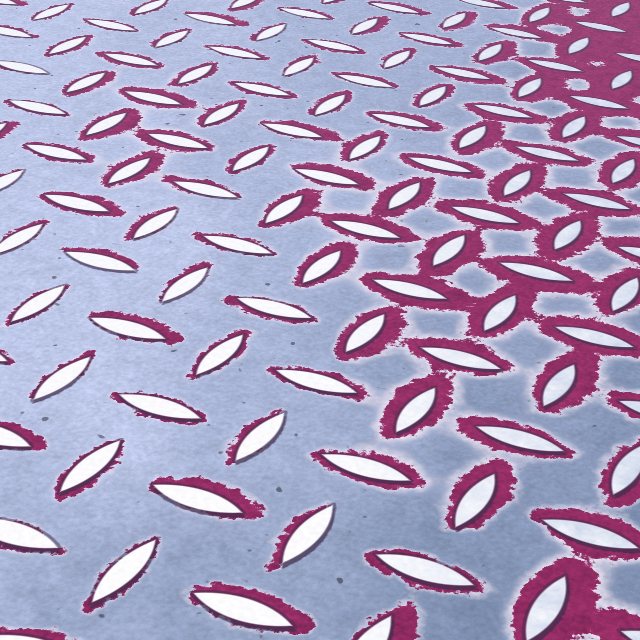
Reproduce this texture procedurally as a three.js fragment shader.

```glsl
// Worn steel tread plate seen at an angle: pale lens-shaped studs in two
// alternating directions, ringed by flaking crimson paint. A projective map
// gives plate coordinates; distances to nearby studs shape paint and relief.
varying vec2 vUv;

const vec3 STEEL_DARK = vec3(0.45, 0.52, 0.65);
const vec3 STEEL_LIGHT = vec3(0.74, 0.78, 0.91);
const vec3 CRIMSON = vec3(0.65, 0.20, 0.43);
const vec3 PLUM = vec3(0.44, 0.13, 0.31);
const vec3 SHADOW = vec3(0.25, 0.18, 0.30);
const vec3 CRUST = vec3(0.93, 0.89, 0.95);
const vec3 STUD = vec3(0.99, 0.99, 1.0);
const vec3 STUD_DULL = vec3(0.80, 0.84, 0.92);

// Plate axes and origin in homogeneous canvas coordinates
const vec3 AXIS_U = vec3(0.1666, -0.0593, -0.0227);
const vec3 AXIS_V = vec3(0.1294, 0.1219, 0.0697);
const vec3 ORIGIN = vec3(0.4818, 0.1667, 1.0);

vec2 hash2(vec2 p) {
  p = vec2(dot(p, vec2(127.1, 311.7)), dot(p, vec2(269.5, 183.3)));
  return fract(sin(p) * 43758.545);
}

// Gradient noise, about -0.7 to 0.7
float corner(vec2 cell, vec2 f, vec2 o) {
  return dot(hash2(cell + o) * 2.0 - 1.0, f - o);
}

float noise(vec2 p) {
  vec2 c = floor(p), f = fract(p);
  vec2 s = f * f * f * (f * (f * 6.0 - 15.0) + 10.0);
  float low = mix(corner(c, f, vec2(0.0)), corner(c, f, vec2(1.0, 0.0)), s.x);
  float high = mix(corner(c, f, vec2(0.0, 1.0)), corner(c, f, vec2(1.0)), s.x);
  return mix(low, high, s.y);
}

float fbm(vec2 p) {
  float sum = 0.0, amp = 0.6;
  for (int i = 0; i < 4; i++) {
    sum += amp * noise(p);
    p = mat2(1.6, 1.2, -1.2, 1.6) * p + 3.7;
    amp *= 0.55;
  }
  return sum;
}

// Signed distance to a pointed lens lying along y
float lens(vec2 p, float halfLength, float halfWidth) {
  p = abs(p);
  float offset = (halfLength * halfLength - halfWidth * halfWidth) / (2.0 * halfWidth);
  if ((p.y - halfLength) * offset > p.x * halfLength)
    return length(p - vec2(0.0, halfLength));
  return length(p + vec2(offset, 0.0)) - offset - halfWidth;
}

// Stud of one cell; odd cells are turned a quarter
float stud(vec2 p, vec2 cell) {
  float odd = mod(cell.x + cell.y, 2.0);
  return lens(odd > 0.5 ? p.yx : p, 0.43, mix(0.115, 0.13, odd));
}

float mound(vec2 p, vec2 centre, float size) {
  vec2 d = (p - centre) / size;
  return exp(-dot(d, d));
}

// Width of the exposed paint around the studs
float paintWidth(vec2 p) {
  float w = 0.035 + 0.035 * p.x;
  w += 0.13 * mound(p, vec2(0.87, 0.62), 0.25);
  w += 0.10 * mound(p, vec2(0.67, 0.34), 0.13);
  w += 0.08 * mound(p, vec2(0.56, 0.66), 0.14);
  w += 0.16 * mound(p, vec2(0.92, 0.03), 0.12);
  w += 0.38 * mound(p, vec2(1.0, 0.95), 0.13);
  w += 0.09 * mound(p, vec2(0.23, 0.79), 0.13);
  return w + 0.04 * noise(p * 7.0);
}

void main() {
  // Canvas to plate
  vec3 q = vec3(vUv, 1.0);
  vec3 horizon = cross(AXIS_U, AXIS_V);
  float h = dot(horizon, q);
  vec2 plate = vec2(dot(cross(AXIS_V, ORIGIN), q), dot(cross(ORIGIN, AXIS_U), q)) / h;
  float soft = 0.011 * dot(horizon, ORIGIN) / h;

  // Nearest stud, its lower side, and blended paint distance
  vec2 home = floor(plate + 0.5);
  float face = 9.0, side = 9.0, blend = 0.0;
  for (int j = -1; j <= 1; j++) {
    for (int i = -1; i <= 1; i++) {
      vec2 cell = home + vec2(float(i), float(j));
      vec2 rnd = hash2(cell);
      vec2 p = plate - cell;
      face = min(face, stud(p, cell));
      side = min(side, stud(p - vec2(0.032, -0.038), cell));
      float halo = stud(p - (rnd - 0.4) * 0.12, cell) - 0.07 * (rnd.x - 0.5);
      blend += exp(-14.0 * halo);
    }
  }
  float rough = fbm(plate * 5.0 + 8.0);
  float grain = fbm(plate * 19.0);
  float width = paintWidth(vUv);
  float edge = -log(blend) / 14.0 - width + 0.13 * rough + 0.07 * grain;

  // Steel with a broad sheen and fine mottling
  float sheen = 0.70 - 0.62 * vUv.x + 0.38 * vUv.y + 0.45 * fbm(vUv * 5.0);
  sheen += 0.30 * mound(vUv, vec2(0.18, 0.48), 0.25);
  vec3 col = mix(STEEL_DARK, STEEL_LIGHT, clamp(sheen, 0.0, 1.0));
  col *= 1.0 + 0.13 * rough + 0.17 * grain;
  col *= 1.0 - 0.4 * smoothstep(0.43, 0.55, noise(plate * 9.0));

  // Pale crust, then paint
  float worn = smoothstep(0.04, 0.16, width);
  float crust = 1.0 - smoothstep(0.01, 0.05 + 0.09 * worn, edge);
  col = mix(col, CRUST, crust * clamp(0.48 + 0.3 * worn + 0.8 * grain, 0.0, 1.0));
  vec3 paint = mix(PLUM, CRIMSON, clamp(0.65 + 0.7 * rough + 0.8 * grain, 0.0, 1.0));
  col = mix(col, paint, 1.0 - smoothstep(-soft, soft, edge));

  // Stud rim, shaded side and bright face
  float rim = 1.0 - smoothstep(0.008, 0.015 + soft, abs(face + 0.01 * grain));
  float shade = 1.0 - smoothstep(-soft, soft, side + 0.02 * grain);
  col = mix(col, SHADOW, max(0.55 * rim, 0.75 * shade));
  float dull = smoothstep(0.45, 1.0, vUv.x) * clamp(0.65 + rough, 0.0, 1.0);
  vec3 metal = mix(STUD, STUD_DULL, dull) * (1.0 + 0.06 * grain);
  col = mix(col, metal, 1.0 - smoothstep(-soft, soft, face + 0.012));

  // Distance haze
  col = mix(col, STEEL_LIGHT, 0.16 * vUv.y * vUv.y);
  gl_FragColor = vec4(clamp(col, 0.0, 1.0), 1.0);
}
```
